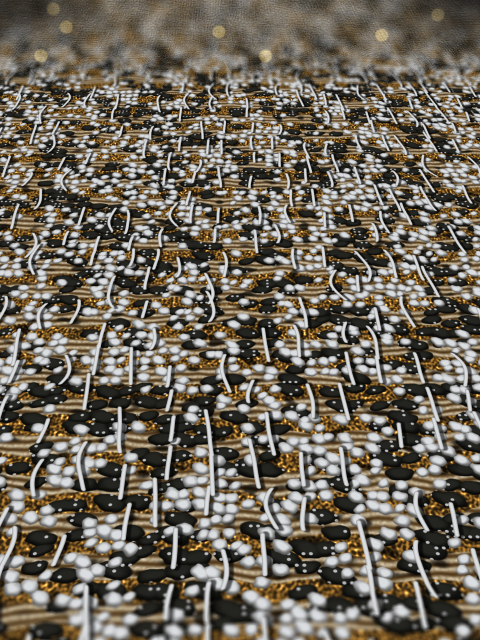
A Shadertoy shader for this texture:

```glsl
// Boucle tweed in black, white and gold, receding into a soft-focus distance.
#define HORIZON 1.4        // height at which the cloth would vanish
#define COLUMNS 15.5       // weave columns per unit at depth one
#define ROWS 40.0          // weave row density
#define BLACK_CUTOFF 0.03  // higher means fewer black tufts
#define WHITE_CUTOFF 0.07  // higher means fewer white tufts
#define STRAND_SHARE 0.68  // chance of a loose strand per cell
#define STRAND_WIDTH 0.052
#define FAR_BLUR 0.014
#define NEAR_BLUR 0.005

const vec3 BLACK = vec3(0.035, 0.035, 0.03);
const vec3 SOOT  = vec3(0.14, 0.14, 0.125);
const vec3 GREY  = vec3(0.38, 0.38, 0.38);
const vec3 WHITE = vec3(0.86, 0.87, 0.88);
const vec3 BROWN = vec3(0.27, 0.19, 0.09);
const vec3 GOLD  = vec3(0.74, 0.52, 0.20);
const vec3 CREAM = vec3(0.82, 0.76, 0.64);

vec2 hash2(vec2 p) {
    vec3 q = fract(p.xyx * vec3(0.1031, 0.1030, 0.0973));
    q += dot(q, q.yzx + 33.33);
    return fract((q.xx + q.yz) * q.zy);
}

float corner(vec2 cell, vec2 offset) {
    return dot(hash2(cell) * 2.0 - 1.0, offset);
}

float gradientNoise(vec2 p) {
    vec2 i = floor(p), f = fract(p), e = vec2(1, 0);
    vec2 w = f * f * (3.0 - 2.0 * f);
    return mix(mix(corner(i, f), corner(i + e, f - e), w.x),
               mix(corner(i + e.yx, f - e.yx), corner(i + 1.0, f - 1.0), w.x), w.y);
}

// Clumped yarn tufts: x is coverage, y is light. The sign of tone picks the clumps.
vec2 tufts(vec2 weave, vec2 freq, vec2 size, float tone, float cutoff, float seed) {
    vec2 p = weave * freq, home = floor(p), best = vec2(9.0, 0.0);
    float wobble = 0.35 * gradientNoise(p * 2.3 + seed);
    for (int j = -1; j <= 1; j++)
    for (int i = -1; i <= 1; i++) {
        vec2 cell = home + vec2(i, j);
        vec2 place = hash2(cell + seed), trait = hash2(cell + seed + 57.0);
        float clump = gradientNoise((cell + 0.5) / freq * vec2(0.95, 0.75));
        if (tone * 1.6 * clump + trait.x - 0.5 < cutoff) continue;
        vec2 q = p - cell - 0.2 - 0.6 * place;
        q.y += (trait.y - 0.5) * 0.7 * q.x;
        q /= size * (0.8 + 0.4 * trait.y);
        float d = length(q) + wobble;
        if (d < best.x) best = vec2(d, q.y);
    }
    float light = 1.0 - smoothstep(0.35, 1.1, best.x - 0.25 * best.y);
    return vec2(1.0 - smoothstep(0.9, 1.05, best.x), light);
}

// Loose curved strands: x is distance to the nearest, y is distance to its shadow.
vec2 strands(vec2 p) {
    vec2 home = floor(p), best = vec2(9.0);
    for (int j = -1; j <= 1; j++)
    for (int i = -1; i <= 1; i++) {
        vec2 cell = home + vec2(i, j);
        vec2 place = hash2(cell + 11.0), trait = hash2(cell + 83.0);
        if (hash2(cell + 131.0).x > STRAND_SHARE) continue;
        vec2 q = p - cell - 0.2 - 0.6 * place;
        float bend = trait.x - 0.5;
        q.x += 0.25 * (trait.y - 0.4) * q.y + bend * bend * bend * 5.0 * q.y * q.y
             + 0.07 * bend * sin(5.0 * q.y + 6.0 * place.x);
        float reach = max(abs(q.y) - mix(0.28, 0.62, trait.y), 0.0);
        best = min(best, vec2(length(vec2(q.x, reach)), length(vec2(q.x - 0.06, reach))));
    }
    return best;
}

// Ground weave: ribbed cream braid alternating with glittering metal thread.
vec3 ground(vec2 p) {
    float v = p.y + 0.22 * gradientNoise(p * vec2(0.9, 0.6));
    float rib = 0.5 + 0.5 * cos(31.4 * v + 2.0 * gradientNoise(p * vec2(3.0, 2.0)));
    float glint = gradientNoise(p * vec2(15.0, 13.0));
    vec3 braid = mix(BROWN * 1.2, CREAM, rib * (0.85 + 0.5 * glint));
    vec3 metal = mix(BROWN * 0.7, GOLD, smoothstep(-0.25, 0.3, glint));
    metal += vec3(0.5, 0.45, 0.3) * smoothstep(0.25, 0.45, glint);
    float kind = sin(6.283 * v) + 1.8 * gradientNoise(p * vec2(0.8, 1.6) + 40.0);
    vec3 color = mix(metal, braid, smoothstep(-0.25, 0.05, kind));
    return color * mix(0.3, 1.0, smoothstep(-0.35, -0.1, gradientNoise(p * vec2(2.2, 4.0) + 9.0)));
}

vec3 tweed(vec2 pos) {
    float depth = HORIZON - pos.y;
    vec2 p = vec2(COLUMNS * pos.x / depth, ROWS * inversesqrt(depth));
    vec3 color = ground(p);

    // Black tufts with pinpricks of white showing through
    vec2 dark = tufts(p, vec2(2.0, 2.6), vec2(0.62, 0.46), -1.0, BLACK_CUTOFF, 3.0);
    vec2 grid = p * vec2(7.0, 8.0);
    float prick = 1.0 - smoothstep(0.2, 0.34, length(fract(grid) - 0.5));
    prick *= step(hash2(floor(grid)).x, 0.22);
    color = mix(color, mix(mix(BLACK, SOOT, dark.y), WHITE * 0.85, prick), dark.x);

    // White tufts
    vec2 pale = tufts(p, vec2(3.2, 3.4), vec2(0.52, 0.48), 1.0, WHITE_CUTOFF, 29.0);
    color = mix(color, mix(GREY, WHITE, pale.y), pale.x);

    // Strands and their shadows
    vec2 strand = strands(p);
    color *= mix(0.4, 1.0, smoothstep(STRAND_WIDTH, STRAND_WIDTH * 2.0, strand.y));
    float round_ = smoothstep(STRAND_WIDTH * 1.1, 0.0 + STRAND_WIDTH * 0.3, strand.x);
    float cover = 1.0 - smoothstep(STRAND_WIDTH * 0.85, STRAND_WIDTH * 1.1, strand.x);
    return mix(color, mix(GREY * 1.5, WHITE, round_), cover);
}

void mainImage(out vec4 fragColor, in vec2 fragCoord) {
    vec2 pos = (fragCoord - vec2(0.5 * iResolution.x, 0.0)) / iResolution.y;

    // Lens blur over a spiral of samples, never narrower than one pixel
    float far = smoothstep(0.83, 0.98, pos.y), near = 1.0 - smoothstep(0.0, 0.14, pos.y);
    float radius = max(0.6 / iResolution.y, FAR_BLUR * far + NEAR_BLUR * near);
    int count = int(mix(8.0, 36.0, max(far, near * 0.5)));
    vec3 color = vec3(0.0);
    for (int k = 0; k < count; k++) {
        float turn = 2.4 * float(k);
        color += tweed(pos + radius * sqrt((float(k) + 0.5) / float(count)) * vec2(cos(turn), sin(turn)));
    }
    color /= float(count);

    // Gold glints out of focus, then shade in the far corners
    for (int k = 0; k < 7; k++) {
        vec2 r = hash2(vec2(k, 5));
        float d = length(pos - vec2((r.x - 0.5) * 0.75, 0.91 + 0.08 * r.y));
        color += vec3(0.26, 0.22, 0.10) * (1.0 - smoothstep(0.008, 0.012, d));
    }
    color *= 1.0 - 0.6 * smoothstep(0.9, 1.0, pos.y) * smoothstep(0.15, 0.38, abs(pos.x));
    fragColor = vec4(color, 1.0);
}
```
